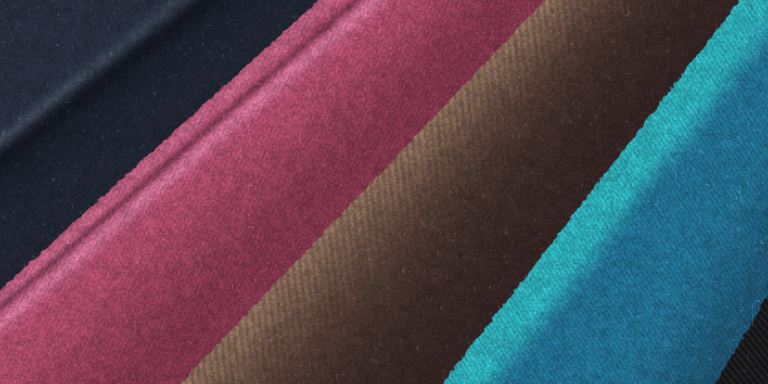
A WebGL 1 fragment shader for this texture:

```glsl
precision highp float;
uniform vec2 u_resolution;

// Folds: x where each line meets the bottom and the top of the canvas
const vec2 NAVY_RIDGE = vec2(-0.817, 0.469);
const vec2 PINK_EDGE = vec2(-0.270, 0.830);
const vec2 PINK_RIDGE = vec2(-0.190, 0.968);
const vec2 BROWN_EDGE = vec2(0.469, 1.419);
const vec2 TEAL_EDGE = vec2(1.151, 1.927);
const vec2 BLACK_EDGE = vec2(1.862, 2.457);

const vec3 NAVY_DARK = vec3(0.095, 0.110, 0.155);
const vec3 NAVY = vec3(0.145, 0.170, 0.225);
const vec3 NAVY_LIGHT = vec3(0.29, 0.34, 0.42);
const vec3 PINK_DARK = vec3(0.49, 0.20, 0.285);
const vec3 PINK = vec3(0.66, 0.285, 0.405);
const vec3 PINK_LIGHT = vec3(0.80, 0.46, 0.60);
const vec3 BROWN_DARK = vec3(0.185, 0.130, 0.125);
const vec3 BROWN_LIGHT = vec3(0.56, 0.44, 0.36);
const vec3 TEAL_LIGHT = vec3(0.17, 0.65, 0.69);
const vec3 BLUE = vec3(0.125, 0.42, 0.55);
const vec3 BLUE_DARK = vec3(0.11, 0.32, 0.43);
const vec3 BLACK = vec3(0.10, 0.10, 0.11);

const float FUZZ = 0.009;
const float RIB_PITCH = 0.0175;
const float GRAIN = 0.26;

float hash(vec2 p) {
  vec3 q = fract(vec3(p.xyx) * 0.1031);
  q += dot(q, q.yzx + 33.33);
  return fract((q.x + q.y) * q.z);
}

float noise(vec2 p) {
  vec2 i = floor(p), f = fract(p);
  f = f * f * (3.0 - 2.0 * f);
  return mix(mix(hash(i), hash(i + vec2(1.0, 0.0)), f.x),
             mix(hash(i + vec2(0.0, 1.0)), hash(i + 1.0), f.x), f.y);
}

float fbm(vec2 p) {
  float sum = 0.0, amp = 0.5;
  for (int i = 0; i < 4; i++) {
    sum += amp * noise(p);
    p = p * 2.03 + 7.1;
    amp *= 0.5;
  }
  return sum;
}

// Horizontal distance to the right of a slanted line
float side(vec2 p, vec2 line) {
  return p.x - mix(line.x, line.y, p.y);
}

float bump(float d, float width) {
  return exp(-d * d / (width * width));
}

float ribs(vec2 p, float slant, float pitch) {
  return sin(6.2832 * (p.x + slant * p.y) / pitch);
}

vec3 navyCloth(vec2 p) {
  float d = side(p, NAVY_RIDGE);
  vec3 c = mix(NAVY, NAVY_DARK, smoothstep(-0.02, 0.09, d));
  c = mix(c, NAVY, 0.45 * smoothstep(0.08, 0.30, d));
  c = mix(c, NAVY_LIGHT, 0.75 * bump(d, 0.030) * (1.0 - 0.5 * p.y * p.y));
  return c * (1.0 - 0.25 * bump(d - 0.07, 0.035));
}

vec3 pinkCloth(vec2 p) {
  float d = side(p, PINK_RIDGE);
  float across = d / (d - side(p, BROWN_EDGE));
  vec3 c = mix(PINK, PINK_DARK, smoothstep(0.1, 0.85, across));
  c = mix(c, PINK_LIGHT, 0.75 * bump(d - 0.008, 0.034));
  c = mix(c, PINK_LIGHT, 0.45 * bump(side(p, PINK_EDGE) - 0.03, 0.03));
  c *= 1.0 - 0.28 * bump(d + 0.038, 0.016);
  return c * (1.0 + 0.03 * ribs(p, -0.5, RIB_PITCH * 0.7));
}

vec3 brownCloth(vec2 p) {
  float d = max(side(p, BROWN_EDGE), 0.0);
  float lit = exp(-pow(d / mix(0.25, 0.17, p.y), 1.3));
  vec3 c = mix(BROWN_DARK, BROWN_LIGHT, 0.88 * lit);
  return c * (1.0 + 0.09 * lit * ribs(p, 0.12, RIB_PITCH));
}

vec3 tealCloth(vec2 p) {
  float d = side(p, TEAL_EDGE);
  float wobble = 0.03 * (fbm(p * 9.0) - 0.5);
  vec3 c = mix(TEAL_LIGHT, BLUE, smoothstep(0.08, 0.19, d + wobble));
  c = mix(c, BLUE_DARK, smoothstep(-0.28, 0.0, side(p, BLACK_EDGE)));
  return c * (1.0 + 0.05 * ribs(p, 0.65, RIB_PITCH * 0.75));
}

void main() {
  vec2 p = gl_FragCoord.xy / u_resolution.y;
  float aa = 1.5 / u_resolution.y;
  float fine = noise(p * 210.0) - 0.5;
  float fray = FUZZ * (noise(p * 110.0) - 0.5);

  // Cloths overlap from left to right
  vec3 c = navyCloth(p);
  c = mix(c, pinkCloth(p), smoothstep(-aa, aa, side(p, PINK_EDGE) + fray));
  c = mix(c, brownCloth(p), smoothstep(-aa, aa, side(p, BROWN_EDGE) + fray));
  c = mix(c, tealCloth(p), smoothstep(-aa, aa, side(p, TEAL_EDGE) + fray));
  float black = smoothstep(-aa, aa, side(p, BLACK_EDGE) + fray);
  c = mix(c, BLACK * (1.0 + 0.3 * ribs(p, 0.8, RIB_PITCH)), black);

  // Woven grain, soft mottling and stray bright fibres
  c *= 1.0 + GRAIN * fine + 0.22 * (fbm(p * 45.0) - 0.47);
  c += 0.10 * smoothstep(0.86, 1.0, noise(p * vec2(170.0, 120.0) + 31.0));
  gl_FragColor = vec4(clamp(c, 0.0, 1.0), 1.0);
}
```
